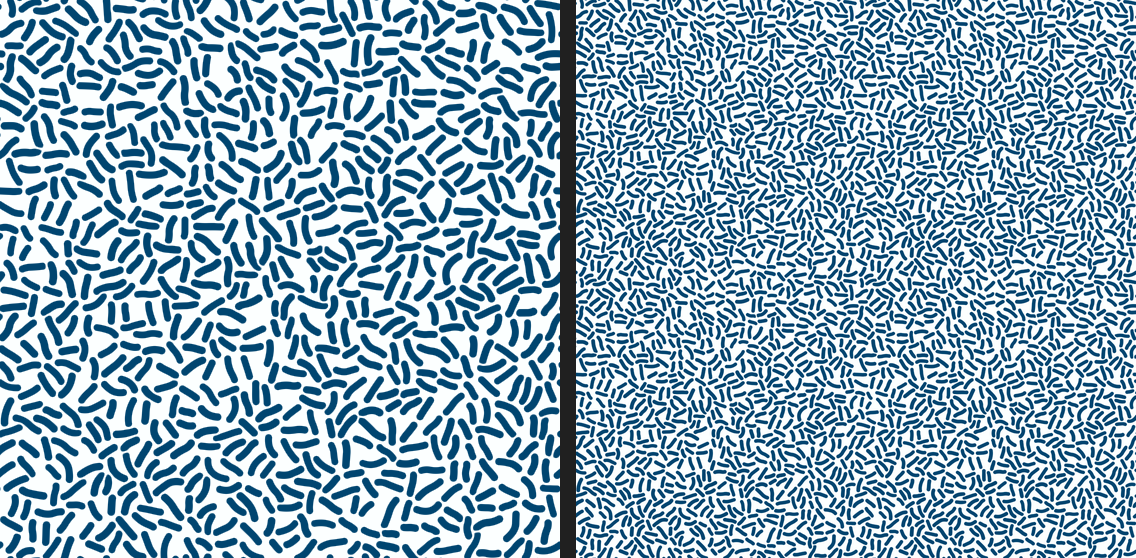
Left: one tile. Right: repeated 2 by 2.
A Shadertoy shader for this pattern:

```glsl
// Short, curved, round-ended ink strokes scattered densely over white paper.
// Each cell of a wrapping grid seeds one stroke; it lies across its closest
// neighbours, bends away from them and grows until it would run into one.
#define GRID 28.0        // strokes along each side of the canvas
#define JITTER 0.29      // scatter of the stroke centres, in cells
#define TURN 0.7         // random turn of the stroke axis, in radians
#define RADIUS 0.178     // half the stroke width, in cells
#define CLEAR 0.44       // distance kept between stroke cores
#define GAP 0.10         // paper left between crowded strokes
#define MAX_BEND 0.75    // strongest curvature of a stroke half
#define EDGE 1.15        // softness of the outline
#define INK vec3(0.0, 0.27, 0.44)
#define PAPER vec3(0.99, 1.0, 1.0)

vec2 centre[49];         // stroke centres, 7 x 7 cells around the point
vec2 axis[25];           // stroke directions, 5 x 5 cells around the point

int at7(ivec2 g) { return (g.y + 3) * 7 + g.x + 3; }
int at5(ivec2 g) { return (g.y + 2) * 5 + g.x + 2; }
ivec2 around(int i) { return ivec2(i % 3, i / 3) - 1; }

// Three random values per cell, wrapping at the canvas edge
vec3 hash3(vec2 cell, float salt) {
    uvec3 v = uvec3(vec3(mod(cell, GRID), salt)) * 1664525u + 1013904223u;
    v.x += v.y * v.z; v.y += v.z * v.x; v.z += v.x * v.y;
    v ^= v >> 16u;
    v.x += v.y * v.z; v.y += v.z * v.x; v.z += v.x * v.y;
    return vec3(v & 65535u) / 65536.0;
}

// Direction at right angles to the closest neighbours
vec2 strokeAxis(ivec2 g, float random) {
    vec2 crowd = vec2(0.0);
    for (int i = 0; i < 9; i++) {
        if (i == 4) continue;
        vec2 d = centre[at7(g + around(i))] - centre[at7(g)];
        float r2 = dot(d, d);
        crowd += vec2(d.x * d.x - d.y * d.y, 2.0 * d.x * d.y) / (r2 * r2 * r2);
    }
    float angle = 0.5 * atan(crowd.y, crowd.x) + 1.5708 + TURN * (random - 0.5);
    return vec2(cos(angle), sin(angle));
}

// Vector from the straight core of a stroke to q
vec2 fromCore(vec2 q, ivec2 g, float halfLength) {
    vec2 d = q - centre[at7(g)], a = axis[at5(g)];
    return d - a * clamp(dot(d, a), -halfLength, halfLength);
}

// Bend (x) and reach (y) of one half of a stroke
vec2 growHalf(ivec2 g, float side, vec2 random) {
    vec2 c = centre[at7(g)], along = side * axis[at5(g)];
    vec2 across = vec2(-axis[at5(g)].y, axis[at5(g)].x);
    float push = 0.0;
    for (int i = 0; i < 9; i++) {
        if (i == 4) continue;
        vec2 away = fromCore(c + 0.55 * along, g + around(i), 0.5);
        push += dot(away, across) / (length(away) + 0.01) * exp(-6.0 * dot(away, away));
    }
    float bend = clamp(1.2 * push + random.x - 0.5, -MAX_BEND, MAX_BEND);

    float reach = 0.25, longest = mix(0.52, 0.8, random.y);
    for (int k = 1; k <= 7; k++) {
        float t = mix(0.25, longest, float(k) / 7.0);
        vec2 tip = c + along * t + across * bend * t * t;
        bool blocked = false;
        for (int i = 0; i < 9; i++) {
            if (i == 4) continue;
            ivec2 n = g + around(i);
            float start = length(fromCore(c, n, t));
            if (length(fromCore(tip, n, t)) < min(CLEAR, 0.88 * start)) blocked = true;
        }
        if (blocked) break;
        reach = t;
    }
    return vec2(bend, reach);
}

// Distance to the curve y = bend * x * x, with its own bend on either side
float curveDistance(vec2 q, vec2 left, vec2 right) {
    float u = clamp(q.x, -left.y, right.y);
    for (int k = 0; k < 4; k++) {
        float b = u > 0.0 ? right.x : left.x, slope = 2.0 * b * u;
        u -= (u - q.x + (b * u * u - q.y) * slope) / (1.0 + slope * slope);
        u = clamp(u, -left.y, right.y);
    }
    return length(q - vec2(u, (u > 0.0 ? right.x : left.x) * u * u));
}

float smoothMax(float a, float b, float k) {
    float h = max(k - abs(a - b), 0.0) / k;
    return max(a, b) + 0.25 * h * h * k;
}

void mainImage(out vec4 fragColor, in vec2 fragCoord) {
    vec2 p = fragCoord / iResolution.xy * GRID, home = floor(p);
    p -= home;

    // Seed the surrounding strokes
    for (int i = 0; i < 49; i++) {
        vec2 cell = vec2(i % 7, i / 7) - 3.0;
        centre[i] = cell + 0.5 + JITTER * (2.0 * hash3(home + cell, 1.0).xy - 1.0);
    }
    for (int i = 0; i < 25; i++) {
        ivec2 g = ivec2(i % 5, i / 5) - 2;
        axis[i] = strokeAxis(g, hash3(home + vec2(g), 2.0).x);
    }

    // Nearest and second nearest stroke
    float nearest = 9.0, second = 9.0;
    for (int i = 0; i < 9; i++) {
        ivec2 g = around(i);
        vec2 d = p - centre[at7(g)], a = axis[at5(g)];
        if (dot(d, d) > 1.56) continue;
        vec3 r = hash3(home + vec2(g), 3.0), s = hash3(home + vec2(g), 4.0);
        vec2 q = vec2(dot(d, a), dot(d, vec2(-a.y, a.x)));
        float dist = curveDistance(q, growHalf(g, -1.0, r.xy), growHalf(g, 1.0, s.xy));
        dist -= RADIUS * mix(0.93, 1.07, r.z);
        second = min(second, max(nearest, dist));
        nearest = min(nearest, dist);
    }

    // Keep a sliver of paper between strokes, then ink them
    float shape = smoothMax(nearest, 0.5 * (nearest - second + GAP), 0.04);
    float paper = clamp(0.5 + shape * iResolution.y / (GRID * EDGE), 0.0, 1.0);
    fragColor = vec4(mix(INK, PAPER, paper), 1.0);
}
```
